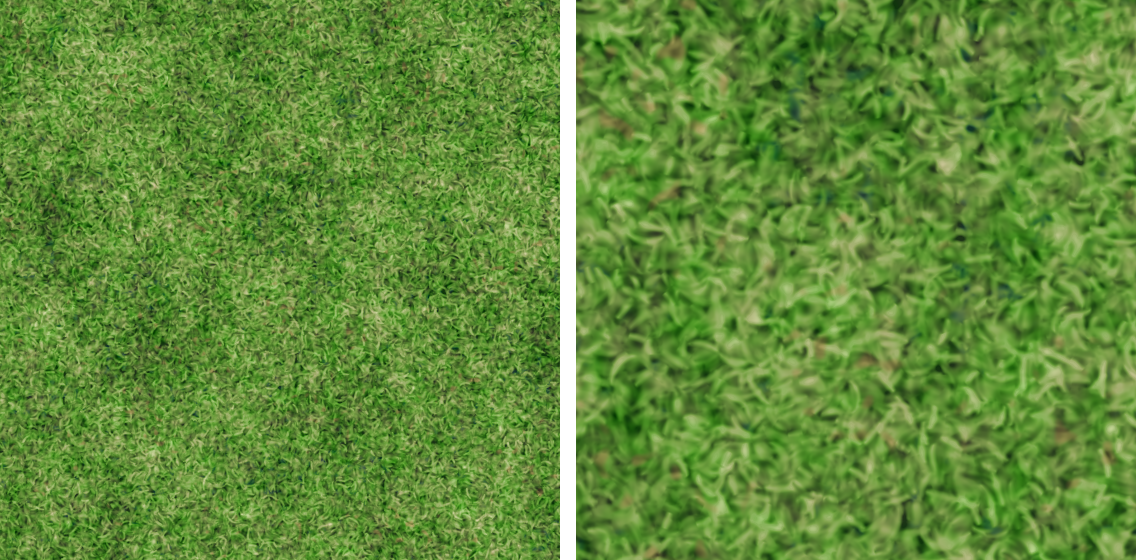
Left: the whole. Right: its middle third, enlarged.
This texture is drawn by a three.js fragment shader. Its source:

```glsl
// Short mown lawn seen from above: soft gradient noise gives clumps and grain,
// and layers of small bent blades with shaded sides are laid over it.
// The summed tone picks a green; slower noise dries, tints and cools it.

varying vec2 vUv;

const float TAU = 6.28319;
const int BLADE_LAYERS = 3;
const float BLADE_DENSITY = 70.0;
const float BLADE_HALF_WIDTH = 0.0017;
const float EDGE_SOFTNESS = 0.0016;

const vec3 SOIL = vec3(0.09, 0.20, 0.07);
const vec3 DEEP_GREEN = vec3(0.19, 0.34, 0.11);
const vec3 SHADE_GREEN = vec3(0.28, 0.455, 0.15);
const vec3 MID_GREEN = vec3(0.36, 0.55, 0.20);
const vec3 LIGHT_GREEN = vec3(0.47, 0.64, 0.27);
const vec3 PALE_GREEN = vec3(0.58, 0.70, 0.39);
const vec3 GLINT = vec3(0.80, 0.84, 0.62);
const vec3 STRAW = vec3(0.68, 0.54, 0.34);

vec3 hash3(vec2 p) {
  vec3 q = fract(p.xyx * vec3(0.1031, 0.1030, 0.0973));
  q += dot(q, q.yxz + 33.33);
  return fract((q.xxy + q.yzz) * q.zyx);
}

float cornerSlope(vec2 cell, vec2 toPoint) {
  float angle = TAU * hash3(cell).x;
  return dot(vec2(cos(angle), sin(angle)), toPoint);
}

float gradientNoise(vec2 p) {
  vec2 cell = floor(p);
  vec2 f = fract(p);
  vec2 blend = f * f * f * (f * (f * 6.0 - 15.0) + 10.0);
  vec2 right = vec2(1.0, 0.0);
  vec2 up = vec2(0.0, 1.0);
  float low = mix(cornerSlope(cell, f), cornerSlope(cell + right, f - right), blend.x);
  float high = mix(cornerSlope(cell + up, f - up), cornerSlope(cell + 1.0, f - 1.0), blend.x);
  return mix(low, high, blend.y);
}

// x: cover of a tapered, bent blade; y: shadow along one of its sides
vec2 blade(vec2 p, float angle, float halfLength, float bend) {
  vec2 axis = vec2(cos(angle), sin(angle));
  float along = dot(p, axis);
  float across = dot(p, vec2(-axis.y, axis.x)) + bend * along * along;
  float t = along / halfLength;
  float halfWidth = BLADE_HALF_WIDTH * (1.0 - 0.5 * t * t);
  float ends = 1.0 - smoothstep(0.75, 1.0, abs(t));
  float side = abs(across) - halfWidth;
  float shadow = abs(across - 2.2 * BLADE_HALF_WIDTH) - halfWidth;
  return ends * (1.0 - smoothstep(-EDGE_SOFTNESS, EDGE_SOFTNESS, vec2(side, shadow)));
}

// Lays one scattered blade per cell over the tone below
float bladeLayer(vec2 uv, float tone, float clumpTone, float seed) {
  vec2 home = floor(uv * BLADE_DENSITY + seed * 0.37);
  for (int j = -1; j <= 1; j++) {
    for (int i = -1; i <= 1; i++) {
      vec2 cell = home + vec2(float(i), float(j));
      vec3 place = hash3(cell + seed * 131.0);
      vec3 trait = hash3(cell + seed * 71.0 + 419.0);
      vec2 root = (cell + place.xy - seed * 0.37) / BLADE_DENSITY;
      float halfLength = mix(0.005, 0.013, trait.x);
      float bend = mix(-40.0, 40.0, trait.y);
      vec2 mark = blade(uv - root, TAU * place.z, halfLength, bend);
      float bladeTone = clumpTone + mix(-1.4, 2.2, trait.z);
      tone -= 0.55 * mark.y * (1.0 - mark.x);
      tone = mix(tone, bladeTone, 0.72 * mark.x);
    }
  }
  return tone;
}

float step01(float low, float high, float x) {
  return clamp((x - low) / (high - low), 0.0, 1.0);
}

// Tone is centred on zero, with a spread of about one
vec3 grassRamp(float tone) {
  vec3 color = mix(SOIL, DEEP_GREEN, step01(-2.9, -1.8, tone));
  color = mix(color, SHADE_GREEN, step01(-1.8, -0.9, tone));
  color = mix(color, MID_GREEN, step01(-0.9, -0.1, tone));
  color = mix(color, LIGHT_GREEN, step01(-0.1, 0.75, tone));
  color = mix(color, PALE_GREEN, step01(0.75, 1.5, tone));
  return mix(color, GLINT, step01(1.7, 3.0, tone));
}

void main() {
  vec2 uv = vUv;

  // Broad clumps and fine grain
  float clumps = 1.1 * gradientNoise(uv * 4.5 + 3.7) + 1.2 * gradientNoise(uv * 17.0 + 41.0);
  float grain = 2.5 * gradientNoise(uv * 63.0 + 9.3) + 2.6 * gradientNoise(uv * 118.0 + 77.0);
  float tone = clumps + grain;

  // Blades, each layer over the last
  for (int layer = 0; layer < BLADE_LAYERS; layer++) {
    tone = bladeLayer(uv, tone, clumps, float(layer) + 1.0);
  }
  tone += 1.3 * gradientNoise(uv * 135.0 + 211.0);
  vec3 color = grassRamp(tone);

  // Vivid and greyish greens, with a few straw flecks
  float dryness = gradientNoise(uv * 26.0 + 151.0) + gradientNoise(uv * 88.0 + 307.0);
  color += dryness * vec3(0.11, -0.01, 0.09);
  float warmth = gradientNoise(uv * 70.0 + 509.0) + 0.5 * gradientNoise(uv * 9.0 + 83.0);
  color = mix(color, STRAW * (0.85 + 0.12 * tone), 0.6 * smoothstep(0.36, 0.68, warmth));
  float coolness = smoothstep(0.2, 0.55, -warmth) * smoothstep(0.2, -1.5, tone);
  color += coolness * vec3(-0.03, 0.0, 0.08);

  gl_FragColor = vec4(clamp(color, 0.0, 1.0), 1.0);
}
```
